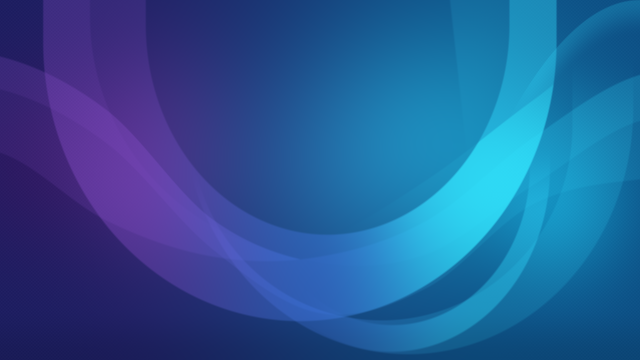
A Shadertoy shader for this background:

```glsl
// Translucent violet-to-cyan ribbons sweeping in arcs over a deep blue glow.

// Coverage inside a half ellipse whose sides run straight up from its centre.
float bowl(vec2 p, vec2 centre, vec2 radius) {
    vec2 q = (p - centre) / radius;
    q.y = min(q.y, 0.0);
    float d = length(q) - 1.0;
    float w = 1.2 / (iResolution.y * min(radius.x, radius.y));
    return 1.0 - smoothstep(-w, w, d);
}

// Coverage below a smooth curve through seven evenly spaced heights.
float below(vec2 p, float h[7]) {
    float u = clamp(p.x * 3.375, 0.0, 5.999);
    int i = int(u);
    float t = fract(u);
    float a = h[max(i - 1, 0)], b = h[i], c = h[i + 1], d = h[min(i + 2, 6)];
    float y = b + 0.5 * t * (c - a + t * (2.0 * a - 5.0 * b + 4.0 * c - d
            + t * (3.0 * (b - c) + d - a)));
    float w = 1.4 / iResolution.y;
    return 1.0 - smoothstep(-w, w, p.y - y);
}

// Soft round light.
float glow(vec2 p, vec2 centre, vec2 size) {
    vec2 q = (p - centre) / size;
    return exp(-dot(q, q));
}

void mainImage(out vec4 fragColor, in vec2 fragCoord) {
    vec2 p = fragCoord / iResolution.y;
    p.x *= 1.7778 * iResolution.y / iResolution.x;

    // Background gradient and lights
    vec3 col = mix(vec3(0.11, 0.12, 0.38), vec3(0.05, 0.30, 0.51), smoothstep(0.25, 1.4, p.x));
    col += vec3(0.04, 0.23, 0.20) * glow(p, vec2(1.24, 0.62), vec2(0.38, 0.34));
    col += vec3(0.04, 0.09, 0.10) * glow(p, vec2(0.88, 0.52), vec2(0.34, 0.36));
    col += vec3(0.01, 0.17, 0.16) * glow(p, vec2(1.56, 0.42), vec2(0.20, 0.22));
    col += vec3(0.14, 0.04, 0.10) * glow(p, vec2(0.44, 0.58), vec2(0.24, 0.34));
    col += vec3(0.06, -0.02, 0.00) * glow(p, vec2(0.10, 0.56), vec2(0.28, 0.28));

    // Ribbon tint follows the horizontal position
    vec3 tint = mix(vec3(0.52, 0.30, 0.78), vec3(0.27, 0.48, 0.92), smoothstep(0.35, 0.88, p.x));
    tint = mix(tint, vec3(0.18, 0.83, 0.97), smoothstep(0.85, 1.35, p.x));
    float right = smoothstep(0.8, 1.4, p.x);

    // Low ring and its narrow bright strand
    float ring = bowl(p, vec2(1.134, 0.699), vec2(0.625, 0.683))
               * (1.0 - bowl(p, vec2(1.06, 0.65), vec2(0.53, 0.54)));
    ring *= 1.0 - smoothstep(0.28, 0.55, p.y - 0.3 * right);
    col = mix(col, tint, (0.30 - 0.14 * right) * ring);
    float strand = bowl(p, vec2(1.088, 0.537), vec2(0.44, 0.514))
                 * (1.0 - bowl(p, vec2(1.09, 0.537), vec2(0.382, 0.44)));
    strand *= smoothstep(0.8, 1.25, p.x) * (1.0 - smoothstep(0.4, 0.6, p.y));
    col = mix(col, tint, 0.40 * strand);

    // Great crescent, strongest at its lower right
    float outer = bowl(p, vec2(0.833, 0.884), vec2(0.713, 0.776));
    float inner = bowl(p, vec2(0.910, 0.931), vec2(0.505, 0.583));
    float crescent = outer * (1.0 - inner);
    float strength = mix(0.36, 0.20, smoothstep(0.4, 0.95, p.y)) + 0.22 * right;
    col = mix(col, tint, strength * crescent);

    // Second arc shading the crescent's left limb
    float limb = outer * (1.0 - bowl(p, vec2(0.926, 0.954), vec2(0.676, 0.671)));
    col = mix(col, tint, 0.13 * limb * smoothstep(0.2, 0.5, p.y) * (1.0 - smoothstep(0.5, 1.0, p.x)));

    // Flowing ribbons: each lies between two crossing curves
    float crest = below(p, float[7](0.843, 0.694, 0.389, 0.269, 0.294, 0.486, 0.664));
    float trough = below(p, float[7](0.752, 0.602, 0.306, 0.130, 0.200, 0.433, 0.502));
    float sweep = below(p, float[7](0.576, 0.387, 0.287, 0.287, 0.387, 0.618, 0.792));
    float sides = 0.6 + 0.4 * smoothstep(0.0, 0.45, p.x);
    col = mix(col, tint, 0.22 * sides * abs(crest - sweep));
    col = mix(col, tint, (0.20 - 0.08 * right) * sides * abs(crest - trough));

    // Bright wing crossing the right limb
    float wing = below(p, float[7](0.1, 0.2, 0.27, 0.33, 0.500, 0.722, 0.93));
    wing *= outer * smoothstep(0.85, 1.2, p.x) * (1.0 - 0.85 * inner);
    col = mix(col, vec3(0.20, 0.92, 1.0), 0.62 * wing * glow(p, vec2(1.37, 0.49), vec2(0.36, 0.28)));

    // Upper right: pale column and a thin curl towards the corner
    float column = smoothstep(-0.004, 0.004, p.x - 1.25 - 0.11 * (1.0 - p.y));
    column *= inner * smoothstep(0.5, 0.9, p.y);
    col = mix(col, tint, 0.13 * column);
    float edge = 1.0 - 2.48 * pow(1.778 - p.x, 2.0) - p.y;
    float curl = smoothstep(-0.003, 0.003, edge) * (1.0 - smoothstep(0.0, 0.10, edge));
    col = mix(col, tint, 0.22 * curl * smoothstep(1.38, 1.5, p.x) * smoothstep(0.6, 0.8, p.y));

    // Fine dot weave near both sides, then a dim lower border
    vec2 weave = cos(p * 6.28318 * 108.0);
    col += 0.012 * weave.x * weave.y * smoothstep(0.35, 0.8, abs(p.x - 0.889));
    col *= 0.9 + 0.1 * smoothstep(0.0, 0.15, p.y);

    fragColor = vec4(clamp(col, 0.0, 1.0), 1.0);
}
```
